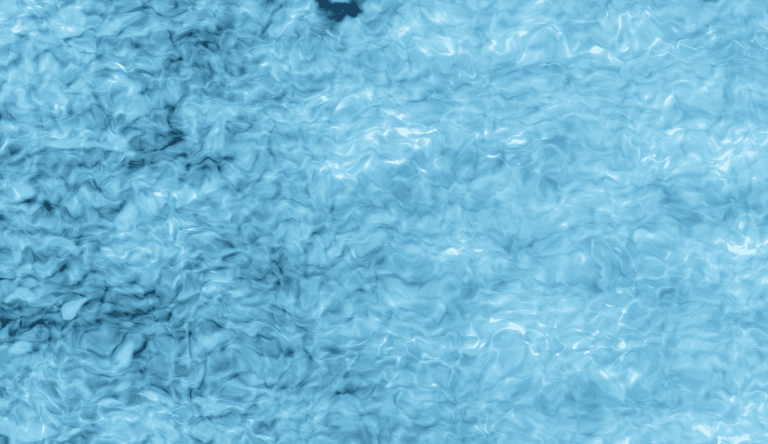
Give the GLSL for this texture, as a WebGL 2 fragment shader.

```glsl
#version 300 es
precision highp float;
// Draws a wall of translucent blue glacier ice with strata, wisps and bright glints.

uniform vec2 u_resolution;
out vec4 fragColor;

// Ice tones from deep shadow to frosted white, one tone unit apart.
const vec3 ICE[8] = vec3[8](
    vec3(0.10, 0.27, 0.38), vec3(0.20, 0.46, 0.58),
    vec3(0.31, 0.57, 0.70), vec3(0.37, 0.66, 0.80),
    vec3(0.44, 0.73, 0.86), vec3(0.52, 0.79, 0.90),
    vec3(0.60, 0.84, 0.94), vec3(0.80, 0.94, 0.99));

vec3 iceColor(float tone) {
    float t = clamp(tone, 0.0, 6.999);
    int i = int(t);
    return mix(ICE[i], ICE[i + 1], fract(t));
}

vec2 gradientAt(vec2 cell) {
    vec3 h = fract(cell.xyx * vec3(0.1031, 0.1030, 0.0973));
    h += dot(h, h.yzx + 33.33);
    float angle = 6.2832 * fract((h.x + h.y) * h.z);
    return vec2(cos(angle), sin(angle));
}

float gradientNoise(vec2 p) {
    vec2 cell = floor(p), f = p - cell;
    vec2 w = f * f * f * (f * (f * 6.0 - 15.0) + 10.0);
    vec2 e = vec2(1.0, 0.0);
    float a = dot(gradientAt(cell), f);
    float b = dot(gradientAt(cell + e.xy), f - e.xy);
    float c = dot(gradientAt(cell + e.yx), f - e.yx);
    float d = dot(gradientAt(cell + e.xx), f - e.xx);
    return mix(mix(a, b, w.x), mix(c, d, w.x), w.y);
}

float fbm(vec2 p, int octaves) {
    float sum = 0.0, amplitude = 1.0;
    for (int i = 0; i < octaves; i++) {
        sum += amplitude * gradientNoise(p);
        p = mat2(1.6, 1.2, -1.2, 1.6) * p + 17.3;
        amplitude *= 0.55;
    }
    return sum;
}

vec2 warp(vec2 p, float frequency, float strength) {
    vec2 q = p * frequency;
    return p + strength * vec2(fbm(q + 3.7, 2), fbm(q + 41.2, 2));
}

// Soft elliptical falloff around a centre.
float pool(vec2 p, vec2 center, vec2 radius) {
    vec2 d = (p - center) / radius;
    return exp(-dot(d, d));
}

// Thin curved line along the zero crossing of the noise.
float wisp(vec2 p, float width) {
    return 1.0 - smoothstep(0.0, width, abs(gradientNoise(p)));
}

// Slanted light over a bumpy surface.
float relief(vec2 p, vec2 lightStep) {
    return fbm(p, 3) - fbm(p + lightStep, 3);
}

// Broad light and shade across the wall.
float broadShade(vec2 p) {
    float shade = mix(-0.75, 0.75, smoothstep(0.2, 1.35, p.x));
    shade += 1.5 * pool(p, vec2(0.05, 0.95), vec2(0.27, 0.20));
    shade += 0.6 * pool(p, vec2(0.75, 0.70), vec2(0.35, 0.16));
    shade -= 0.9 * pool(p, vec2(0.15, 0.30), vec2(0.45, 0.12));
    shade -= 1.3 * pool(p, vec2(0.38, 0.93), vec2(0.14, 0.09));
    shade -= 0.8 * pool(p, vec2(0.42, 0.62), vec2(0.22, 0.11));
    shade -= 0.9 * pool(p, vec2(0.92, 0.18), vec2(0.28, 0.14));
    return shade;
}

void main() {
    vec2 p = gl_FragCoord.xy / u_resolution.y;
    vec2 bent = warp(p, 5.0, 0.035);
    vec2 curled = warp(bent, 22.0, 0.016);
    float roughness = mix(1.25, 0.75, smoothstep(0.3, 1.3, p.x));

    // Pools of shade, level strata and cloudy ice.
    float tone = 4.0 + broadShade(warp(p, 7.0, 0.08));
    tone += 1.5 * fbm(bent * vec2(1.6, 9.0), 3);
    tone += 1.4 * fbm(bent * vec2(4.5, 6.5) + 8.0, 4);

    // Crumpled grain and lit relief.
    float grain = 1.6 * fbm(curled * vec2(17.0, 25.0), 4);
    grain += 1.5 * relief(curled * vec2(30.0, 42.0), vec2(0.35, -0.45));
    tone += roughness * grain;

    // Pale wisps and dark creases, in loose clusters.
    float cluster = smoothstep(-0.1, 0.35, fbm(bent * vec2(4.0, 7.0) + 23.0, 2));
    tone += 1.1 * cluster * wisp(curled * vec2(15.0, 21.0) + 5.0, 0.10);
    tone -= 0.9 * roughness * (1.0 - cluster) * wisp(curled * vec2(13.0, 19.0) + 61.0, 0.12);

    // Smooth frosted plates toward the left.
    float plates = smoothstep(0.33, 0.42, gradientNoise(bent * vec2(9.0, 14.0) + 31.0));
    tone = mix(tone, 5.7 + 0.3 * grain, 0.7 * plates * (1.0 - smoothstep(0.3, 0.75, p.x)));

    // Small white glints.
    float glint = smoothstep(0.26, 0.50, gradientNoise(curled * vec2(38.0, 56.0) + 13.0));
    tone += 1.7 * glint * (0.3 + 0.7 * cluster);

    // Deep hollow at the upper edge.
    float hollow = pool(bent, vec2(0.74, 1.0), vec2(0.13, 0.06));
    tone -= 5.5 * hollow * smoothstep(-0.1, 0.2, gradientNoise(curled * vec2(13.0, 18.0) + 2.0));

    fragColor = vec4(iceColor(tone), 1.0);
}
```
